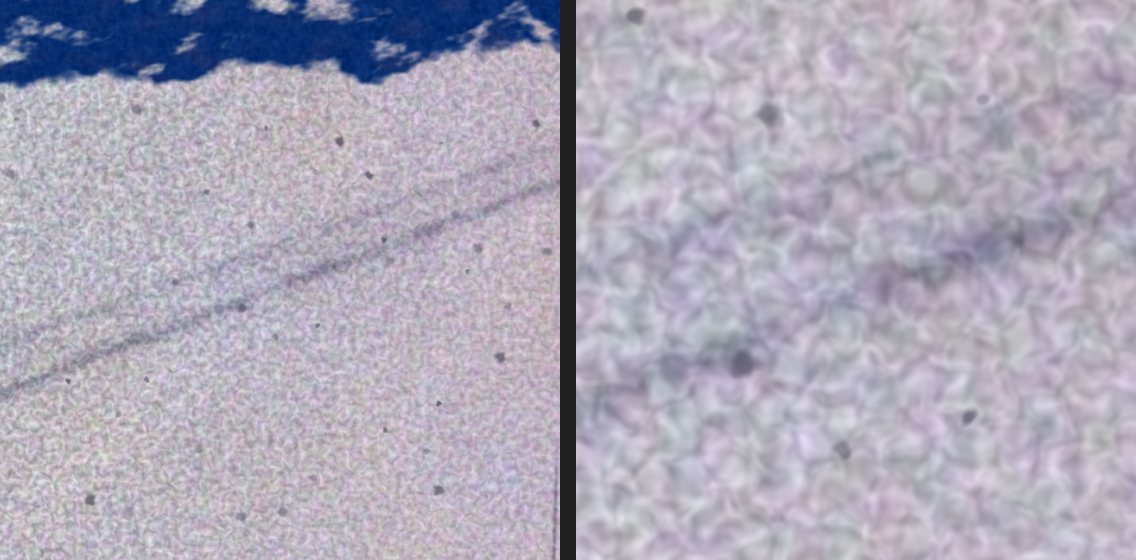
Left: the whole. Right: its middle third, enlarged.
Give the GLSL for this texture, as a Shadertoy shader.

```glsl
#define LIGHT_STONE vec3(0.738, 0.716, 0.757)
#define DEEP_SHADE vec3(0.03, 0.175, 0.43)
#define PLUM_SHADE vec3(0.17, 0.21, 0.42)
#define SPOT_COLOR vec3(0.33, 0.32, 0.39)
#define GRAIN_SCALE 88.0
#define GRAIN_CONTRAST 0.20
#define TINT_CONTRAST 0.06
#define SPOT_CELLS 11.0
#define SPOT_SHARE 0.42
#define HOLE_LEVEL 0.12

vec2 hash2(vec2 p) {
    vec3 q = fract(p.xyx * vec3(0.1031, 0.1030, 0.0973));
    q += dot(q, q.yzx + 33.33);
    return fract((q.xx + q.yz) * q.zy);
}

// Gradient noise, centred on zero
float corner(vec2 cell, vec2 offset) {
    float angle = 6.2832 * hash2(cell).x;
    return dot(vec2(cos(angle), sin(angle)), offset);
}

float noise(vec2 p) {
    vec2 i = floor(p), f = fract(p), e = vec2(1.0, 0.0);
    vec2 u = f * f * f * (f * (f * 6.0 - 15.0) + 10.0);
    float low = mix(corner(i, f), corner(i + e, f - e), u.x);
    float high = mix(corner(i + e.yx, f - e.yx), corner(i + 1.0, f - 1.0), u.x);
    return mix(low, high, u.y);
}

float fbm(vec2 p) {
    float sum = 0.0, weight = 1.0;
    for (int i = 0; i < 4; i++) {
        sum += weight * noise(p);
        p = mat2(1.6, 1.2, -1.2, 1.6) * p + 17.3;
        weight *= 0.5;
    }
    return sum;
}

// Soft dark line rising to the right
float track(vec2 p, float start, float slope, float width) {
    float wobble = 0.006 * noise(p * 9.0 + start * 50.0);
    float d = (p.y - start - slope * p.x + wobble) / sqrt(1.0 + slope * slope);
    float wear = 0.75 + 0.8 * noise(p * vec2(14.0, 20.0) + 5.0);
    return exp(-d * d / (width * width)) * clamp(wear, 0.2, 1.2);
}

// Scattered pebbles and pits of uneven size and depth
float spots(vec2 p) {
    vec2 q = p * SPOT_CELLS, cell = floor(q);
    float mask = 0.0;
    for (int y = -1; y <= 1; y++)
    for (int x = -1; x <= 1; x++) {
        vec2 c = cell + vec2(x, y);
        vec2 kind = hash2(c + 71.0);
        vec2 d = q - c - hash2(c + 13.0);
        d += 0.05 * vec2(noise(q * 9.0), noise(q * 9.0 + 40.0));
        d.x += 0.3 * (kind.y - 0.5) * d.y;
        float radius = mix(0.045, 0.11, kind.y * kind.y);
        float blob = 1.0 - smoothstep(radius * 0.45, radius * 1.35, length(d));
        float depth = mix(0.25, 0.95, hash2(c + 29.0).x);
        mask = max(mask, blob * depth * step(kind.x, SPOT_SHARE));
    }
    return mask;
}

// Leaf shadow along the top, broken by patches of light
float leafShade(vec2 p) {
    float depth = 0.145 - 0.055 * smoothstep(0.1, 1.0, p.x);
    depth += 0.035 * exp(-pow((p.x - 0.68) / 0.06, 2.0));
    float d = p.y - (1.0 - depth);
    d += 0.035 * fbm(p * vec2(9.0, 12.0) + 3.0) + 0.012 * noise(p * vec2(34.0, 48.0));
    float body = smoothstep(-0.012, 0.014, d);
    vec2 q = mat2(0.97, -0.24, 0.24, 0.97) * p;
    float light = fbm(q * vec2(8.0, 15.0) + vec2(2.7, 8.1));
    float hole = smoothstep(HOLE_LEVEL, HOLE_LEVEL + 0.38, light);
    return body * (1.0 - 0.95 * hole);
}

void mainImage(out vec4 fragColor, in vec2 fragCoord) {
    vec2 p = fragCoord / iResolution.y;

    // Broad stains, stretched along a steep diagonal
    vec2 along = mat2(0.87, 0.5, -0.5, 0.87) * p;
    float stain = fbm(along * vec2(7.0, 3.0) + 11.0);
    float warmth = fbm(p * 3.2 + 23.0);
    vec3 color = LIGHT_STONE + 0.035 * stain;
    color += warmth * vec3(0.022, 0.006, -0.032);
    color += vec3(0.012, -0.012, 0.0) * smoothstep(0.3, 1.0, p.x);
    color += vec3(-0.015, 0.012, 0.0) * smoothstep(0.5, 0.0, p.x) * p.y;

    // Fine grain, calmer to the right, with faint colour speckle
    vec2 g = p * GRAIN_SCALE;
    g += 0.5 * vec2(noise(g * 0.6 + 7.0), noise(g * 0.6 + 31.0));
    float grain = noise(g) + 0.55 * noise(g * 1.75 + 19.0);
    grain += 0.35 * noise(g * 0.4 + 57.0);
    color += GRAIN_CONTRAST * mix(1.05, 0.7, p.x) * grain;
    float pinkGreen = noise(g * 0.45 + 83.0);
    float blueYellow = noise(g * 0.38 + 127.0);
    color += TINT_CONTRAST * (pinkGreen * vec3(0.6, -0.7, 0.4) + blueYellow * vec3(-0.3, 0.0, 0.8));

    // Two tyre tracks and a crack at the lower right
    float marks = 0.17 * track(p, 0.297, 0.378, 0.011);
    marks += 0.09 * track(p, 0.383, 0.357, 0.012);
    marks += 0.035 * track(p, 0.315, 0.373, 0.045);
    float crackX = p.x - 0.992 - 0.03 * (p.y - 0.1);
    marks += 0.2 * exp(-pow(crackX / 0.004, 2.0)) * smoothstep(0.24, 0.1, p.y);
    color -= marks * vec3(1.05, 1.0, 0.85);
    color = mix(color, SPOT_COLOR, 0.85 * spots(p));

    // Blue shade with plum fringes
    float shade = leafShade(p);
    float plum = smoothstep(-0.1, 0.5, noise(p * vec2(13.0, 22.0) + 61.0));
    vec3 shadeColor = mix(DEEP_SHADE, PLUM_SHADE, plum * (1.0 - 0.55 * shade));
    shadeColor += 0.05 * grain + 0.04 * noise(p * vec2(30.0, 50.0));
    color = mix(color, shadeColor, shade);

    fragColor = vec4(clamp(color, 0.0, 1.0), 1.0);
}
```
